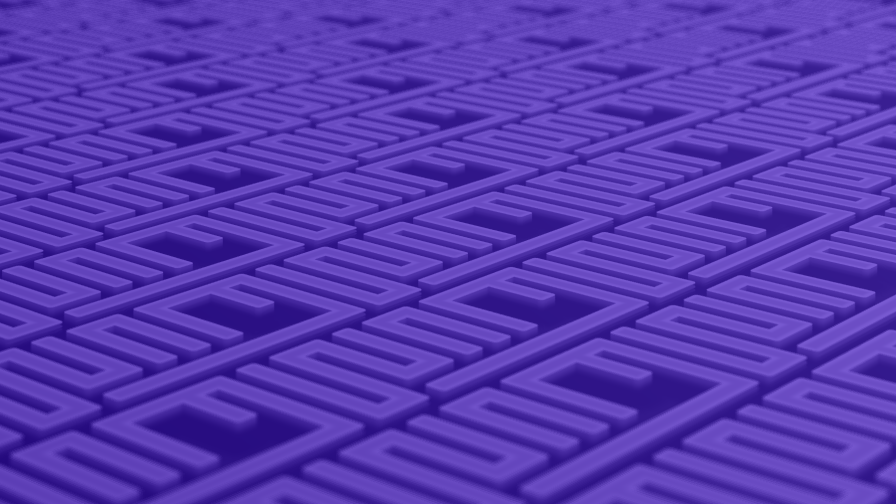
A Shadertoy shader for this pattern:

```glsl
#define PERIOD 2.09      // repeat length, in row heights
#define PITCH 0.209      // spacing of the strokes
#define HALF_WIDTH 0.058 // half width of every bar
#define NEAR_END 0.155   // stroke limits within a row
#define FAR_END 0.715
#define RAIL 0.93        // height of the long rails
#define DEPTH 0.031      // relief depth relative to camera height
#define HORIZON 1.694    // horizon in canvas heights
#define FOCUS 0.52
#define BLUR 0.034
#define SAMPLES 20

const vec3 TOP_COLOR = vec3(0.405, 0.285, 0.755);
const vec3 WALL_COLOR = vec3(0.29, 0.175, 0.645);
const vec3 FLOOR_COLOR = vec3(0.185, 0.08, 0.535);

// Rounded box that wraps around the repeat
float bar(vec2 p, vec2 center, vec2 extent) {
    vec2 q = p - center;
    q.x -= PERIOD * round(q.x / PERIOD);
    q = abs(q) - extent - HALF_WIDTH + 0.02;
    return length(max(q, 0.0)) + min(max(q.x, q.y), 0.0) - 0.02;
}

// Distance to the raised maze; x in row heights, y in rows
float relief(vec2 p) {
    float row = floor(p.y);
    p.y -= row;
    p.x += PERIOD * (0.4 * row + 0.12 * mod(row, 2.0));

    // Long rail that ends in the hook
    float d = bar(p, vec2(2.0 * PITCH, RAIL), vec2(3.5 * PITCH, 0.0));

    // Parallel strokes, with an open well in the hook
    for (int i = 0; i < 10; i++) {
        if (i == 3) continue;
        float x = (float(i) + 0.5) * PITCH;
        float end = i == 4 ? 0.5 : i >= 5 && i <= 7 ? RAIL : FAR_END;
        vec2 center = vec2(x, 0.5 * (NEAR_END + end));
        d = min(d, bar(p, center, vec2(0.0, 0.5 * (end - NEAR_END))));
    }

    // Arch and hook links
    d = min(d, bar(p, vec2(PITCH, NEAR_END), vec2(0.5 * PITCH, 0.0)));
    d = min(d, bar(p, vec2(4.0 * PITCH, NEAR_END), vec2(1.5 * PITCH, 0.0)));

    // Serpentine links at alternating ends
    for (int i = 7; i < 10; i++) {
        float y = i == 7 ? RAIL : i == 8 ? NEAR_END : FAR_END;
        d = min(d, bar(p, vec2(float(i) * PITCH, y), vec2(0.5 * PITCH, 0.0)));
    }
    return d;
}

vec3 shade(vec2 canvas) {
    // Perspective projection onto the skewed lattice
    float inverseDepth = 1.0 / (HORIZON - canvas.y);
    vec2 ground = vec2(canvas.x, 1.0) * inverseDepth;
    mat2 toLattice = inverse(mat2(0.416, 0.1227, 0.233, -0.05));
    vec2 scale = vec2(PERIOD, 1.0);
    vec2 start = toLattice * (ground - vec2(-0.158, 0.864)) * scale + vec2(0.03, 0.06);
    vec2 ray = toLattice * ground * DEPTH * scale;

    // March from the top plane down to the floor
    float rayLength = length(ray);
    float t = 0.0;
    float d = relief(start);
    float topDistance = d;
    for (int i = 0; i < 24; i++) {
        if (d < 0.004 || t >= 1.0) break;
        t += clamp(d, 0.012, 0.06) / rayLength;
        d = relief(start + ray * t);
    }

    vec3 color;
    if (t <= 0.0) {
        // Top faces with a bright bevel
        color = TOP_COLOR + 0.045 * smoothstep(-0.04, -0.01, topDistance);
    } else {
        // Walls fade into the occluded floor
        vec2 hit = start + ray * min(t, 1.0);
        float facing = clamp((relief(hit + vec2(0.0, 0.02)) - d) / 0.02, 0.0, 1.0);
        vec3 wall = WALL_COLOR + 0.03 * facing;
        color = mix(wall, FLOOR_COLOR, smoothstep(0.0, 0.6, t));
        if (t >= 1.0) color += 0.02 * smoothstep(0.02, 0.14, d);
    }

    // Light falls from the far right
    float light = 0.03 * canvas.x + 0.04 * (canvas.y - 0.5);
    return color + light;
}

void mainImage(out vec4 fragColor, in vec2 fragCoord) {
    vec2 canvas = (fragCoord - vec2(0.5 * iResolution.x, 0.0)) / iResolution.y;
    float defocus = canvas.y - FOCUS;
    float radius = 0.6 / iResolution.y + BLUR * defocus * defocus;

    // Golden-angle disk for antialiasing and depth of field
    vec3 sum = vec3(0.0);
    for (int i = 0; i < SAMPLES; i++) {
        float angle = 2.39996 * float(i);
        float reach = radius * sqrt((float(i) + 0.5) / float(SAMPLES));
        sum += shade(canvas + reach * vec2(cos(angle), sin(angle)));
    }
    fragColor = vec4(sum / float(SAMPLES), 1.0);
}
```
